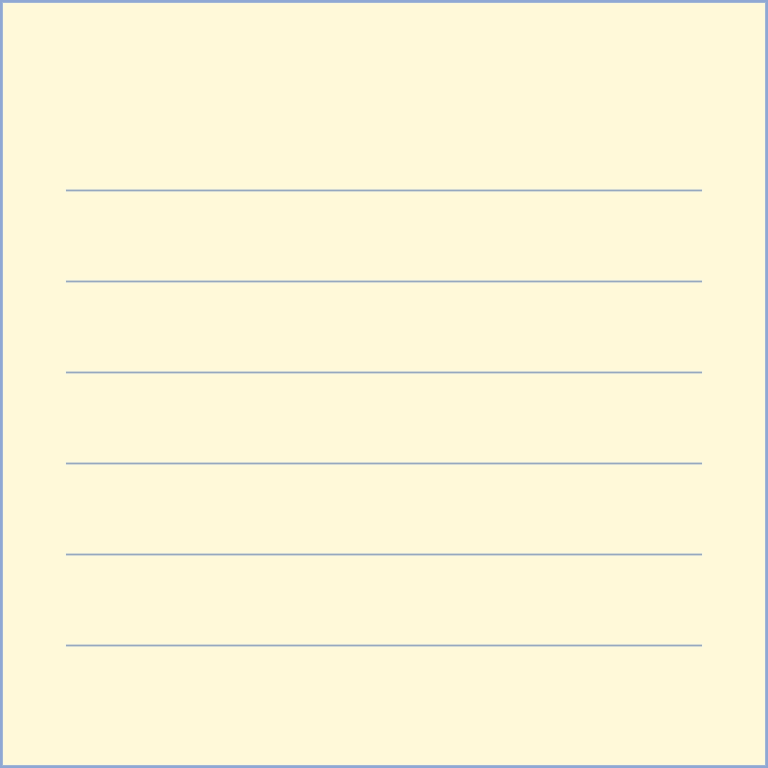
Write a WebGL 1 fragment shader that draws this pattern.

```glsl
precision highp float;

uniform vec2 u_resolution;

const vec3 PAPER = vec3(1.0, 0.975, 0.85);
const vec3 HALO = vec3(0.98, 0.98, 0.89);
const vec3 RULE = vec3(0.59, 0.66, 0.75);
const vec3 BORDER = vec3(0.56, 0.66, 0.83);

const float BORDER_WIDTH = 0.0037;
const float RULE_HALF_WIDTH = 0.00117;
const float RULE_HALF_LENGTH = 0.4141;
const float BOTTOM_RULE_Y = 0.1595;
const float RULE_SPACING = 0.1185;
const float LAST_RULE = 5.0;
const float HALO_WIDTH = 0.004;
const float HALO_STRENGTH = 0.6;

// Signed distance to a box centred on the origin
float boxDistance(vec2 p, vec2 halfSize) {
    vec2 d = abs(p) - halfSize;
    return length(max(d, 0.0)) + min(max(d.x, d.y), 0.0);
}

// Antialiased fill of the region with negative distance
float coverage(float dist, float pixel) {
    return clamp(0.5 - dist / pixel, 0.0, 1.0);
}

void main() {
    vec2 uv = gl_FragCoord.xy / u_resolution;
    float pixel = 1.0 / min(u_resolution.x, u_resolution.y);

    // Nearest of the evenly spaced rules
    float index = clamp(floor((uv.y - BOTTOM_RULE_Y) / RULE_SPACING + 0.5), 0.0, LAST_RULE);
    vec2 ruleCentre = vec2(0.5, BOTTOM_RULE_Y + index * RULE_SPACING);
    float ruleDist = boxDistance(uv - ruleCentre, vec2(RULE_HALF_LENGTH, RULE_HALF_WIDTH));

    // Frame along the sheet edge
    vec2 edge = min(uv, 1.0 - uv);
    float borderDist = min(edge.x, edge.y) - BORDER_WIDTH;

    // Paper, pale halo, then ink
    float halo = 1.0 - smoothstep(0.0, HALO_WIDTH, min(ruleDist, borderDist));
    vec3 color = mix(PAPER, HALO, HALO_STRENGTH * halo);
    color = mix(color, RULE, coverage(ruleDist, pixel));
    color = mix(color, BORDER, coverage(borderDist, pixel));

    gl_FragColor = vec4(color, 1.0);
}
```
